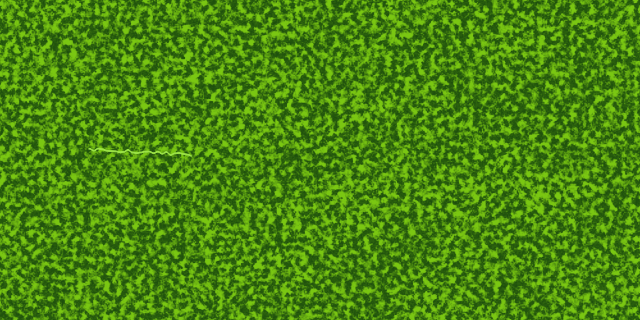
Write a WebGL 1 fragment shader that draws this texture.

```glsl
precision highp float;
// Dense mottled green turf with ragged grain and one thin pale thread.

uniform vec2 u_resolution;

float hash(vec2 p) {
  vec3 q = fract(p.xyx * vec3(0.1031, 0.1030, 0.0973));
  q += dot(q, q.yzx + 33.33);
  return fract((q.x + q.y) * q.z);
}

float valueNoise(vec2 p) {
  vec2 cell = floor(p);
  vec2 f = fract(p);
  f = f * f * (3.0 - 2.0 * f);
  float low = mix(hash(cell), hash(cell + vec2(1.0, 0.0)), f.x);
  float high = mix(hash(cell + vec2(0.0, 1.0)), hash(cell + vec2(1.0)), f.x);
  return mix(low, high, f.y);
}

// Slope contributed by one lattice corner
float cornerSlope(vec2 cell, vec2 f, vec2 corner) {
  float angle = 6.2832 * hash(cell + corner);
  return dot(vec2(cos(angle), sin(angle)), f - corner);
}

// Gradient noise around zero: even blobs with little broad variation
float blobNoise(vec2 p) {
  vec2 cell = floor(p);
  vec2 f = fract(p);
  vec2 w = f * f * f * (f * (f * 6.0 - 15.0) + 10.0);
  float low = mix(cornerSlope(cell, f, vec2(0.0)), cornerSlope(cell, f, vec2(1.0, 0.0)), w.x);
  float high = mix(cornerSlope(cell, f, vec2(0.0, 1.0)), cornerSlope(cell, f, vec2(1.0)), w.x);
  return mix(low, high, w.y);
}

// Brightness of the turf: clumps, broad patches and fine grain
float turf(vec2 p) {
  vec2 ragged = vec2(valueNoise(p * 160.0 + 11.0), valueNoise(p * 160.0 + 57.0)) - 0.5;
  vec2 q = p + ragged * 0.009;
  vec2 turned = mat2(0.8, 0.6, -0.6, 0.8) * q;
  float clumps = 0.6 * blobNoise(q * 50.0 + 3.0) + 0.45 * blobNoise(turned * 64.0 + 140.0);
  float patches = 0.10 * (valueNoise(p * 12.0 + 29.0) - 0.5);
  patches += 0.05 * (valueNoise(p * 5.0 + 83.0) - 0.5);
  float grain = valueNoise(p * 250.0 + 71.0) - 0.5;
  float grainAmount = mix(0.40, 0.16, smoothstep(-0.10, 0.15, clumps));
  float light = smoothstep(-0.20, 0.29, clumps + patches + grain * grainAmount);
  // Speckle lifts the shadows
  float speckle = 0.20 * valueNoise(p * 256.0 + 37.0);
  return mix(speckle, 1.0, light);
}

// Coverage of the wavering, nearly level thread
float thread(vec2 p) {
  float along = (p.x - 0.273) / 0.33;
  float waver = 0.009 * (valueNoise(vec2(p.x * 75.0, 4.0)) - 0.5);
  float height = mix(0.534, 0.516, along) + waver;
  float pixel = 1.0 / u_resolution.y;
  float line = 1.0 - smoothstep(0.0012, 0.0016 + pixel, abs(p.y - height));
  float ends = smoothstep(0.0, 0.02, along) * (1.0 - smoothstep(0.98, 1.0, along));
  return line * ends;
}

void main() {
  // Average four samples per pixel to smooth the grain
  float light = 0.0;
  for (int i = 0; i < 4; i++) {
    float k = float(i);
    vec2 offset = vec2(mod(k, 2.0), floor(k / 2.0)) * 0.5 - 0.25;
    light += 0.25 * turf((gl_FragCoord.xy + offset) / u_resolution.y);
  }

  vec3 color = mix(vec3(0.11, 0.30, 0.05), vec3(0.48, 0.78, 0.07), light);
  vec3 threadColor = vec3(0.62, 0.90, 0.28);
  color = mix(color, threadColor, 0.95 * thread(gl_FragCoord.xy / u_resolution.y));
  gl_FragColor = vec4(color, 1.0);
}
```
